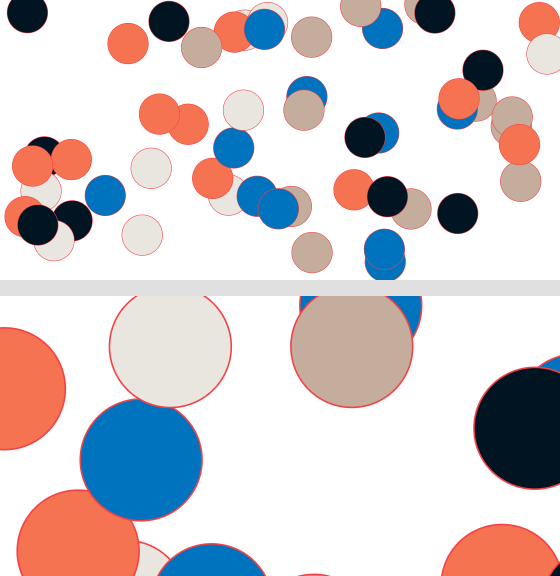
Top: the whole. Bottom: its middle third, enlarged.
Give the GLSL for this pattern, as a Shadertoy shader.

```glsl
// Scattered flat discs in five colours with hairline red outlines on white.

// Lengths are in units of the canvas height.
const int   DISC_COUNT    = 54;
const float DISC_RADIUS   = 0.0725;
const float OUTLINE_WIDTH = 0.0019;
const vec2  JITTER        = vec2(0.24, 0.42); // share of the canvas width and height

const vec3 PAPER   = vec3(1.0);
const vec3 OUTLINE = vec3(0.96, 0.25, 0.27);
const vec3 INK     = vec3(0.00, 0.08, 0.13);
const vec3 BLUE    = vec3(0.00, 0.45, 0.75);
const vec3 CORAL   = vec3(0.965, 0.45, 0.32);
const vec3 TAN     = vec3(0.77, 0.68, 0.61);
const vec3 CREAM   = vec3(0.91, 0.90, 0.87);

// Upper limits of the colour shares; cream takes the rest.
const vec4 SHARE_LIMITS = vec4(0.18, 0.38, 0.59, 0.84);

// Steps of evenly spreading sequences.
const vec2  SPREAD_STEP = vec2(0.75488, 0.56984);
const float GOLDEN_STEP = 0.61803;

// Integer hash giving two values from 0 to 1.
vec2 hash2(int index) {
    uvec2 v = uvec2(index, index + 101) * 1664525u + 1013904223u;
    v.x += v.y * 1664525u;
    v.y += v.x * 1664525u;
    v ^= v >> 16u;
    v.x += v.y * 1664525u;
    v.y += v.x * 1664525u;
    v ^= v >> 16u;
    return vec2(v & 65535u) / 65535.0;
}

// Even spread loosened by random jitter, so that discs overlap in clumps.
vec2 discCentre(int index, float aspect) {
    vec2 spread = SPREAD_STEP * float(index + 1);
    vec2 place = fract(spread + JITTER * (hash2(index) - 0.5));
    return place * vec2(aspect, 1.0);
}

vec3 discColour(int index) {
    float pick = fract(GOLDEN_STEP * float(index) + 0.3);
    if (pick < SHARE_LIMITS.x) return INK;
    if (pick < SHARE_LIMITS.y) return BLUE;
    if (pick < SHARE_LIMITS.z) return CORAL;
    if (pick < SHARE_LIMITS.w) return TAN;
    return CREAM;
}

// Smooth coverage of the inside of a signed distance.
float coverage(float dist, float pixel) {
    return clamp(0.5 - dist / pixel, 0.0, 1.0);
}

void mainImage(out vec4 fragColor, in vec2 fragCoord) {
    float pixel = 1.0 / iResolution.y;
    float aspect = iResolution.x * pixel;
    vec2 p = fragCoord * pixel;
    vec3 colour = PAPER;

    // Later discs lie on top of earlier ones.
    for (int i = 0; i < DISC_COUNT; i++) {
        float dist = length(p - discCentre(i, aspect)) - DISC_RADIUS;
        float rim = 0.5 * OUTLINE_WIDTH;
        colour = mix(colour, OUTLINE, coverage(dist - rim, pixel));
        colour = mix(colour, discColour(i), coverage(dist + rim, pixel));
    }

    fragColor = vec4(colour, 1.0);
}
```
